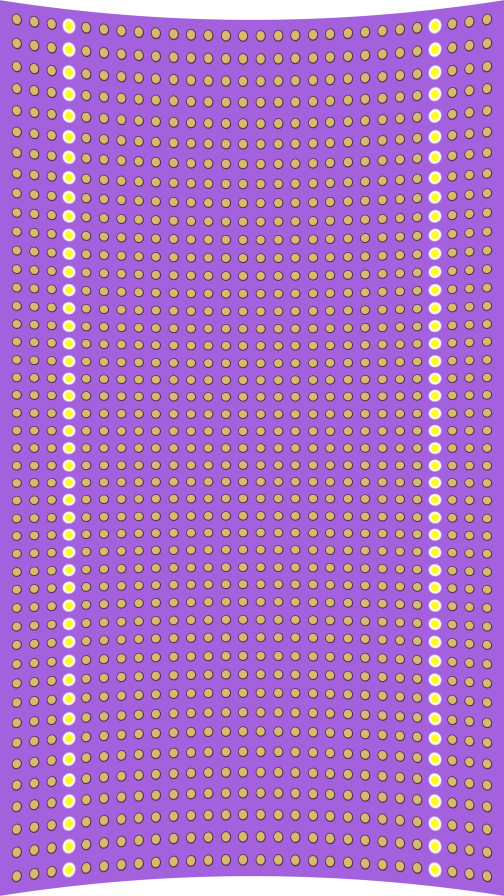
This pattern is drawn by a Shadertoy shader. Its source:

```glsl
const float PITCH = 0.03456;        // column spacing, in canvas widths
const float LAST_COLUMN = 13.5;     // 28 columns, centred
const float LAST_ROW = 22.0;        // 45 rows, centred
const float LIT_COLUMN = 10.5;
const float ROW_STEP = 0.971;       // central row spacing, in pitches
const float ROW_GROWTH = 0.104;     // extra mean spacing at the last row
const float ROW_POWER = 2.5;
const float PANEL_HALF = 24.58;     // panel half height at its waist
const float BOW = 0.046;            // vertical stretch at the side edges
const float JITTER = 0.03;
const float DOT_RADIUS = 0.288;
const float OUTLINE = 0.05;
const float HALO_RADIUS = 0.36;
const float CORE_RADIUS = 0.225;
const float DOT_FLATNESS = 0.93;
const float DOT_STRETCH = 0.25;     // added dot height at the last row

const vec3 PAPER = vec3(1.0);
const vec3 PURPLE = vec3(0.64, 0.38, 0.87);
const vec3 GOLD = vec3(0.84, 0.73, 0.44);
const vec3 RIM = vec3(0.30, 0.17, 0.27);
const vec3 GLOW = vec3(1.0, 0.99, 0.95);
const vec3 YELLOW = vec3(1.0, 0.98, 0.15);

float hash(float n) {
    return fract(sin(n * 127.1) * 43758.5453);
}

float rowGrowth(float row) {
    return pow(abs(row) / LAST_ROW, ROW_POWER);
}

float rowHeight(float row) {
    return row * (ROW_STEP + ROW_GROWTH * rowGrowth(row));
}

// Inverse of rowHeight by fixed-point iteration
float rowAt(float y) {
    float row = y / ROW_STEP;
    for (int i = 0; i < 8; i++) {
        row = y / (ROW_STEP + ROW_GROWTH * rowGrowth(row));
    }
    return row;
}

float coverage(float dist, float softness) {
    return smoothstep(softness, -softness, dist);
}

void mainImage(out vec4 fragColor, in vec2 fragCoord) {
    float pixel = 1.0 / (iResolution.x * PITCH);
    vec2 p = (fragCoord - 0.5 * iResolution.xy) * pixel;
    float aa = 0.7 * pixel;

    // Panel with concave top and bottom
    float side = 2.0 * p.x * PITCH;
    float stretch = 1.0 + BOW * side * side;
    float panel = coverage(abs(p.y) - PANEL_HALF * stretch, aa);
    vec3 color = mix(PAPER, PURPLE, panel);

    // Nearest dot, with slight uneven row and column spacing
    float column = clamp(floor(p.x) + 0.5, -LAST_COLUMN, LAST_COLUMN);
    float row = clamp(round(rowAt(p.y / stretch)), -LAST_ROW, LAST_ROW);
    vec2 center = vec2(column, rowHeight(row) * stretch);
    center += JITTER * (vec2(hash(column + 40.0), hash(row + 90.0)) - 0.5);
    vec2 local = p - center;
    local.y /= DOT_FLATNESS * (1.0 + DOT_STRETCH * rowGrowth(row));
    float dist = length(local);

    if (abs(abs(column) - LIT_COLUMN) < 0.1) {
        // Lit dot: pale halo and yellow core
        color = mix(color, GLOW, coverage(dist - HALO_RADIUS, aa + 0.02));
        color = mix(color, YELLOW, coverage(dist - CORE_RADIUS, aa + 0.02));
    } else {
        // Gold dot, its rim a little heavier at the lower right
        float fillDist = length(local - vec2(-0.008, 0.01));
        color = mix(color, RIM, coverage(dist - DOT_RADIUS, aa));
        color = mix(color, GOLD, coverage(fillDist - DOT_RADIUS + OUTLINE, aa));
    }
    fragColor = vec4(color, 1.0);
}
```
